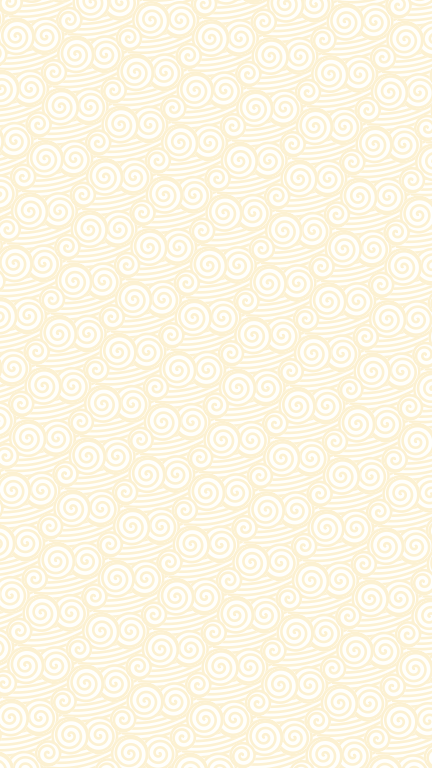
Reproduce this pattern procedurally as a Shadertoy shader.

```glsl
#define CANVAS_UNITS 648.0
#define ANCHOR vec2(290.0, 676.0)
#define STEP_ACROSS vec2(89.5, -27.0)
#define STEP_DOWN vec2(-23.1, -78.4)
#define LINE_WIDTH 4.0
#define COIL_PITCH 9.5
#define WIND_PITCH 8.2
#define BIG_RADIUS 26.5
#define SMALL_RADIUS 18.0
#define PAPER vec3(1.0, 1.0, 0.99)
#define CREAM vec3(0.99, 0.945, 0.825)

const float TAU = 6.2831853;

// Offset from the nearest lattice copy of a centre
vec2 nearestCopy(vec2 p, vec2 centre) {
    mat2 lattice = mat2(STEP_ACROSS, STEP_DOWN);
    vec2 q = p - centre;
    return q - lattice * round(inverse(lattice) * q);
}

float stroke(float dist, float pixel) {
    return clamp(0.5 + (0.5 * LINE_WIDTH - dist) / pixel, 0.0, 1.0);
}

// Opaque disc whose rim winds inward; turn is +1 or -1
void paintCurl(inout float ink, vec2 q, float radius, float turn, float entry, float pixel) {
    float r = length(q);
    float angle = atan(q.y, q.x + 1e-5);
    float t = (r - radius) / COIL_PITCH + turn * (angle - entry) / TAU;
    float slope = COIL_PITCH / (TAU * max(r, 0.05));
    float coil = abs(t - round(t)) * COIL_PITCH / sqrt(1.0 + slope * slope);
    float dist = min(coil, abs(r - radius));
    float edge = r - radius - 0.5 * LINE_WIDTH;
    float cover = clamp(0.5 - edge / pixel, 0.0, 1.0);
    ink = mix(ink, stroke(dist, pixel), cover);
}

// Parallel arcs sweeping up to the right below each pair of curls
float windLines(vec2 p, float pixel) {
    vec2 middle = vec2(17.0, -40.0);
    vec2 q = nearestCopy(p, middle) + middle;
    float reach = q.x + 15.0;
    float bend = 0.0035;
    float t = (q.y + 41.0 - bend * reach * reach) / WIND_PITCH;
    float slope = 2.0 * bend * reach;
    float dist = abs(t - round(t)) * WIND_PITCH / sqrt(1.0 + slope * slope);
    return stroke(dist, pixel);
}

void mainImage(out vec4 fragColor, in vec2 fragCoord) {
    float pixel = CANVAS_UNITS / iResolution.x;
    vec2 p = fragCoord * pixel - ANCHOR;

    // Back to front: wind, right curl, left curl, small curl
    float ink = windLines(p, pixel);
    paintCurl(ink, nearestCopy(p, vec2(44.0, 0.0)), BIG_RADIUS, 1.0, 2.6, pixel);
    paintCurl(ink, nearestCopy(p, vec2(0.0)), BIG_RADIUS, 1.0, -0.6, pixel);
    paintCurl(ink, nearestCopy(p, vec2(-33.0, -27.0)), SMALL_RADIUS, -1.0, -0.4, pixel);

    fragColor = vec4(mix(PAPER, CREAM, ink), 1.0);
}
```
